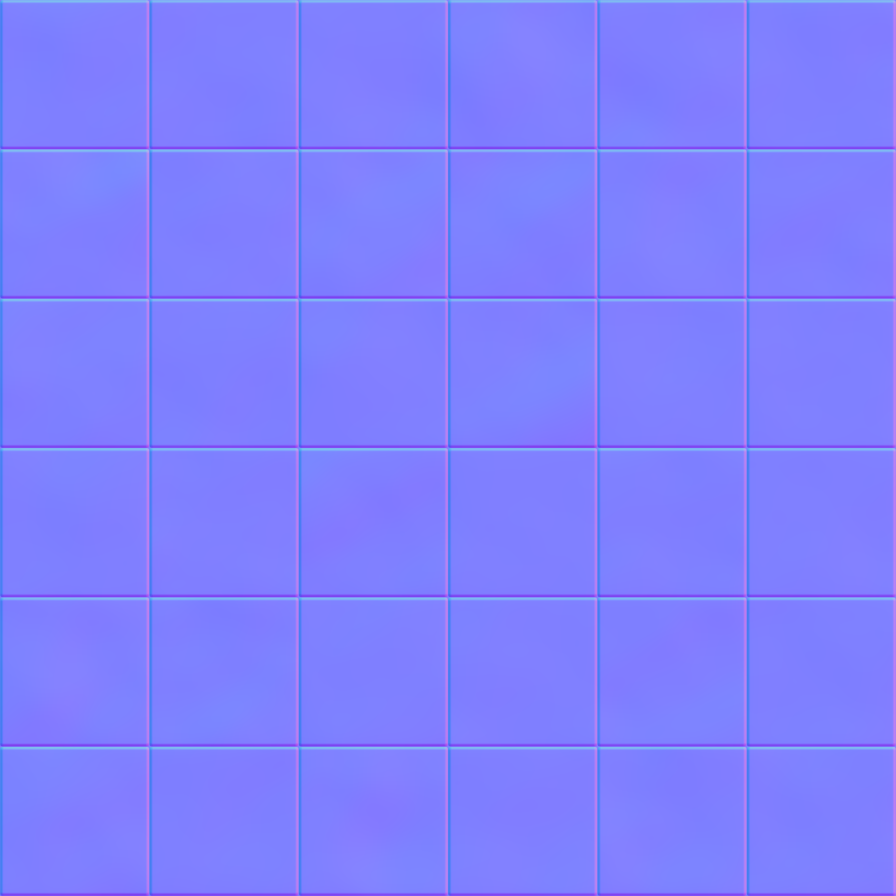
Write a WebGL 1 fragment shader that draws this texture map.

```glsl
precision highp float;

// Tangent-space normal map of a 6 by 6 grid of square glazed tiles.
// Each tile has a thin bevel, a faint pillow near its rim and its own broad,
// soft surface ripple; tile ids wrap, so the map repeats without a seam.

uniform vec2 u_resolution;

const float TILES = 6.0;

float hash(vec2 p) {
  return fract(sin(dot(p, vec2(127.1, 311.7))) * 43758.5453);
}

float valueNoise(vec2 p) {
  vec2 i = floor(p);
  vec2 f = fract(p);
  f = f * f * f * (f * (f * 6.0 - 15.0) + 10.0);
  float low = mix(hash(i), hash(i + vec2(1.0, 0.0)), f.x);
  float high = mix(hash(i + vec2(0.0, 1.0)), hash(i + vec2(1.0, 1.0)), f.x);
  return mix(low, high, f.y);
}

// Broad ripple on slanted axes with a weak finer octave.
float glazeHeight(vec2 p) {
  vec2 q = vec2(1.5 * p.x + 0.8 * p.y, 1.7 * p.y - 0.9 * p.x);
  return valueNoise(q) + 0.18 * valueNoise(q * 2.3 + 7.3);
}

// Slope of the ripple, with an offset and strength of its own per tile.
vec2 glazeTilt(vec2 local, vec2 id) {
  vec2 p = local + 17.0 * vec2(hash(id + 0.5), hash(id + 4.7));
  float e = 0.09;
  vec2 slope = vec2(
    glazeHeight(p - vec2(e, 0.0)) - glazeHeight(p + vec2(e, 0.0)),
    glazeHeight(p - vec2(0.0, e)) - glazeHeight(p + vec2(0.0, e))) / (2.0 * e);
  return slope * mix(0.012, 0.026, hash(id + 9.2));
}

// Outward tilt of the rim, from the distance to a barely rounded square.
vec2 bevelTilt(vec2 local) {
  float radius = 0.026;
  vec2 c = local - 0.5;
  vec2 q = abs(c) - (0.5 - radius);
  vec2 corner = max(q, 0.0);
  // A high-order norm keeps the corners nearly square.
  vec2 c4 = corner * corner * corner * corner;
  float reach = sqrt(sqrt(c4.x + c4.y));
  float depth = radius - reach - min(max(q.x, q.y), 0.0);
  vec2 outward = sign(c) * corner / max(length(corner), 0.0001);
  float profile = smoothstep(-0.001, 0.004, depth) * (1.0 - smoothstep(0.009, 0.026, depth));
  vec2 pillow = sign(c) * exp(-26.0 * (0.5 - abs(c)));
  return 0.44 * profile * outward + 0.035 * pillow;
}

vec3 tileNormal(vec2 uv) {
  vec2 grid = uv * TILES;
  vec2 local = fract(grid);
  vec2 id = mod(floor(grid), TILES);
  vec2 tilt = bevelTilt(local) + glazeTilt(local, id);
  return vec3(tilt, sqrt(max(1.0 - dot(tilt, tilt), 0.0)));
}

void main() {
  // Average a 3 by 3 set of samples inside the pixel to smooth the joints.
  vec3 normal = vec3(0.0);
  for (int y = -1; y <= 1; y++) {
    for (int x = -1; x <= 1; x++) {
      vec2 offset = vec2(float(x), float(y)) / 3.0;
      normal += tileNormal((gl_FragCoord.xy + offset) / u_resolution);
    }
  }
  gl_FragColor = vec4(normal / 9.0 * 0.5 + 0.5, 1.0);
}
```
